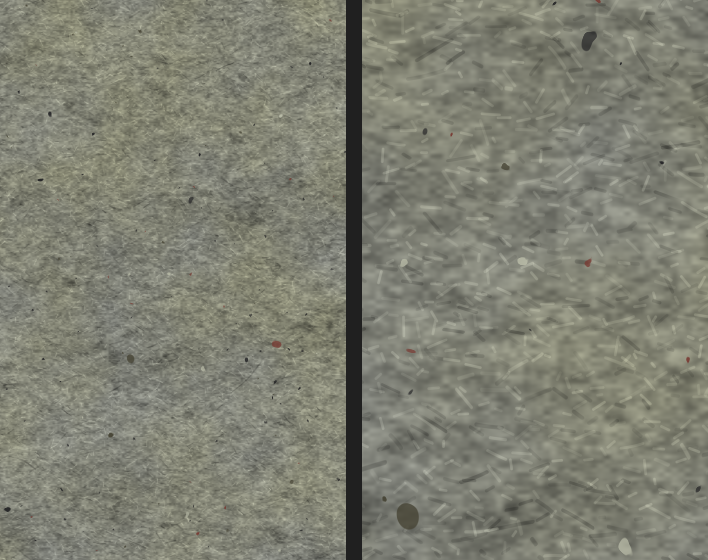
Left, the full canvas; right, a detail of the centre.
Give the GLSL for this texture, as a Shadertoy shader.

```glsl
float hash(vec2 p) {
    vec3 q = fract(vec3(p.xyx) * 0.1031);
    q += dot(q, q.yzx + 33.33);
    return fract((q.x + q.y) * q.z);
}

vec2 hash2(vec2 p) {
    return vec2(hash(p + 17.3), hash(p + 91.7));
}

float noise(vec2 p) {
    vec2 i = floor(p), f = fract(p);
    f = f * f * (3.0 - 2.0 * f);
    return mix(mix(hash(i), hash(i + vec2(1, 0)), f.x),
               mix(hash(i + vec2(0, 1)), hash(i + vec2(1, 1)), f.x), f.y);
}

float fbm(vec2 p) {
    float sum = 0.0, amp = 0.5;
    for (int i = 0; i < 4; i++) {
        sum += amp * noise(p);
        p = mat2(1.6, 1.2, -1.2, 1.6) * p + 7.3;
        amp *= 0.5;
    }
    return sum / 0.9375;
}

// Short strokes scattered over a grid; width is in canvas heights
float fibres(vec2 p, float cells, float width, float density, float spread, float seed) {
    vec2 g = p * cells, id = floor(g);
    float cover = 0.0, blur = 0.7 * cells / iResolution.y;
    for (int y = -1; y <= 1; y++)
    for (int x = -1; x <= 1; x++) {
        vec2 cell = id + vec2(x, y);
        vec2 key = cell + seed;
        if (hash(key) > density) continue;
        vec2 rnd = hash2(key);
        float angle = (hash(key + 5.1) + hash(key + 8.6) - 1.0) * spread - 0.12;
        vec2 dir = vec2(cos(angle), sin(angle));
        vec2 d = g - cell - rnd;
        float halfLength = mix(0.12, 0.5, rnd.x * rnd.y + 0.3 * rnd.x);
        d -= dir * clamp(dot(d, dir), -halfLength, halfLength);
        float w = width * cells;
        float stroke = 1.0 - smoothstep(w - blur, w + blur, length(d));
        cover = max(cover, stroke * mix(0.4, 1.0, hash(key + 3.7)));
    }
    return cover;
}

// Ragged flecks: rgb is the pigment, a is the coverage
vec4 flecks(vec2 p, float cells, float radius, float density, float seed) {
    vec2 g = p * cells, id = floor(g);
    vec4 result = vec4(0);
    float blur = cells / iResolution.y;
    for (int y = -1; y <= 1; y++)
    for (int x = -1; x <= 1; x++) {
        vec2 cell = id + vec2(x, y);
        vec2 key = cell + seed;
        if (hash(key) > density) continue;
        vec2 d = g - cell - hash2(key);
        float angle = hash(key + 2.9) * 3.0 - 1.0;
        d = mat2(cos(angle), -sin(angle), sin(angle), cos(angle)) * d;
        d.y *= mix(1.1, 2.2, hash(key + 6.4));
        float size = hash(key + 4.2);
        float r = radius * cells * mix(0.45, 1.25, size * size);
        r *= 0.55 + 0.9 * noise(p / radius * 1.1 + seed);
        float a = 1.0 - smoothstep(r - blur, r + blur, length(d));
        float kind = hash(key + 12.8);
        vec3 pigment = vec3(0.12, 0.12, 0.13);
        if (kind > 0.60) pigment = vec3(0.27, 0.26, 0.20);
        if (kind > 0.76) pigment = vec3(0.74, 0.75, 0.67);
        if (kind > 0.90) pigment = vec3(0.47, 0.22, 0.19);
        a *= mix(0.6, 0.95, hash(key + 9.5));
        if (a > result.a) result = vec4(pigment, a);
    }
    return result;
}

void mainImage(out vec4 fragColor, in vec2 fragCoord) {
    vec2 p = fragCoord / iResolution.y;
    vec2 bent = p + 0.012 * (vec2(noise(p * 22.0), noise(p * 22.0 + 40.0)) - 0.5);

    // Pulp: cloudy patches, flattened clumps and fine grain
    float tone = 1.0;
    tone += 0.20 * (fbm(p * vec2(5, 8)) - 0.5);
    tone += 0.32 * (fbm(bent * vec2(38, 75) + 11.0) - 0.5);
    tone += 0.24 * (noise(bent * vec2(120, 210) + 31.0) - 0.5);
    tone += 0.22 * (noise(p * vec2(250, 380) + 67.0) - 0.5);

    // Pale and dark fibres pressed into the surface
    tone += 0.17 * fibres(bent, 62.0, 0.0009, 0.75, 1.2, 3.0);
    tone += 0.20 * fibres(p, 95.0, 0.0008, 0.45, 1.8, 151.0);
    float shade = smoothstep(0.35, 0.65, noise(p * vec2(18, 30) + 5.0));
    tone -= 0.20 * shade * fibres(bent, 48.0, 0.0011, 0.7, 0.9, 307.0);
    tone -= 0.15 * fibres(bent, 80.0, 0.0010, 0.5, 1.1, 433.0);
    tone -= 0.24 * fibres(bent, 8.0, 0.0011, 0.22, 1.4, 577.0);

    // Soft smudges of darker pulp
    tone -= 0.22 * smoothstep(0.68, 0.86, fbm(bent * vec2(24, 36) + 83.0));

    vec3 paper = vec3(0.508, 0.513, 0.459);
    float warmth = fbm(p * 9.0 + 52.0) - 0.5 + 0.12 * (p.y - 0.5);
    paper += warmth * vec3(0.03, 0.02, -0.06);
    vec3 color = paper * tone;

    // Flecks from tiny dots to a few large chips
    vec4 dots = flecks(p, 34.0, 0.0023, 0.17, 23.0);
    color = mix(color, dots.rgb, dots.a);
    vec4 chips = flecks(p, 12.0, 0.0050, 0.17, 211.0);
    color = mix(color, chips.rgb, chips.a);
    vec4 large = flecks(p, 5.0, 0.0105, 0.16, 389.0);
    color = mix(color, large.rgb, large.a);

    fragColor = vec4(clamp(color, 0.0, 1.0), 1.0);
}
```
